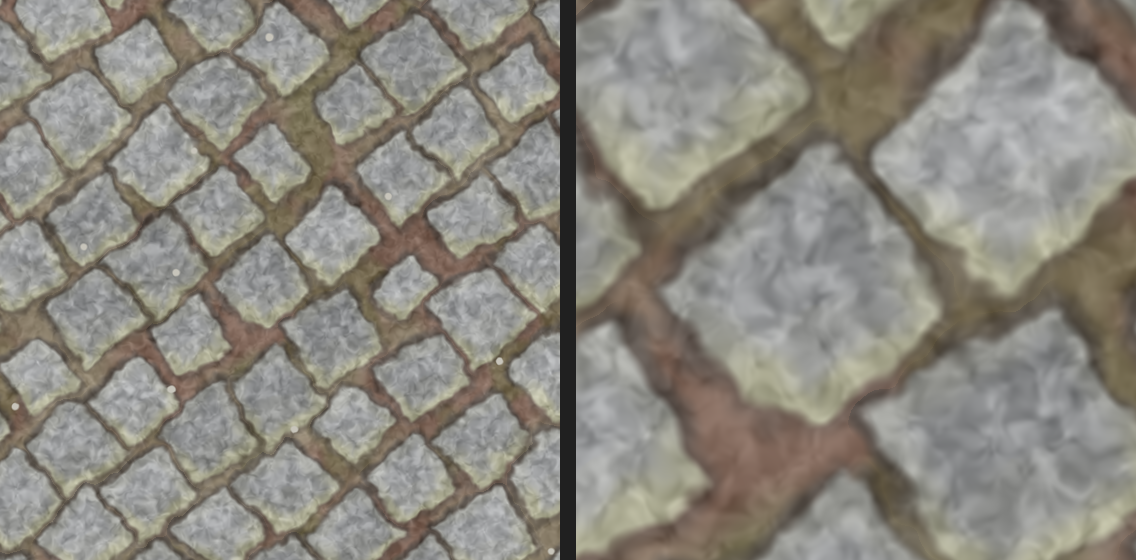
Left: the whole. Right: its middle third, enlarged.
Write a WebGL 1 fragment shader that draws this texture.

```glsl
precision highp float;
// Worn granite setts laid in slanting rows, with earthy joints between them.
// Each sett is a jittered, tapered box in a shifted row lattice; warped noise
// roughens its edges, and finer noise gives mineral grain, moss and soil.
uniform vec2 u_resolution;

#define SETTS_ACROSS 6.7
#define ROW_ANGLE 0.69
#define JITTER 0.12
#define TILT 0.30
#define MIN_GAP 0.042
#define CORNER 0.07
#define EDGE_BLUR 0.030
#define EDGE_WARP 0.013
#define GRAIN_SCALE 84.0
#define GRAIN_CONTRAST 0.30

const vec3 GRANITE = vec3(0.600, 0.604, 0.596);
const vec3 LICHEN = vec3(0.675, 0.670, 0.550);
const vec3 EARTH = vec3(0.545, 0.500, 0.420);
const vec3 RUST = vec3(0.500, 0.400, 0.350);
const vec3 MOSS = vec3(0.450, 0.430, 0.310);
const vec3 CREVICE = vec3(0.310, 0.290, 0.275);
const vec3 PEBBLE = vec3(0.780, 0.770, 0.730);

float hash(vec2 p) {
  return fract(sin(dot(p, vec2(127.1, 311.7))) * 43758.5453);
}

vec2 hash2(vec2 p) {
  return vec2(hash(p), hash(p + 37.3));
}

mat2 rotation(float a) {
  float c = cos(a), s = sin(a);
  return mat2(c, -s, s, c);
}

float noise(vec2 p) {
  vec2 i = floor(p), f = fract(p);
  f = f * f * (3.0 - 2.0 * f);
  return mix(mix(hash(i), hash(i + vec2(1.0, 0.0)), f.x),
             mix(hash(i + vec2(0.0, 1.0)), hash(i + 1.0), f.x), f.y);
}

// Two turned octaves, centred on zero
float fbm(vec2 p) {
  return 0.65 * noise(p) + 0.35 * noise(rotation(0.9) * p * 2.1 + 17.0) - 0.5;
}

vec2 fbm2(vec2 p) {
  return vec2(fbm(p), fbm(p + 51.7));
}

// Distance to one sett, in lattice units
float settDistance(vec2 q, vec2 id) {
  vec2 r = hash2(id + 5.1);
  q = rotation((r.x - 0.5) * TILT) * q;
  vec2 size = vec2(0.47, 0.46) - 0.13 * hash2(id + 9.7) * hash2(id + 2.9);
  size -= 0.09 * step(0.84, r.y);
  size.x *= 1.0 + (hash(id + 13.3) - 0.5) * 0.5 * q.y;
  size.y *= 1.0 + (hash(id + 21.9) - 0.5) * 0.4 * q.x;
  vec2 b = abs(q) - size + CORNER;
  return length(max(b, 0.0)) + min(max(b.x, b.y), 0.0) - CORNER;
}

void main() {
  vec2 p = gl_FragCoord.xy / u_resolution.y;
  mat2 toRows = rotation(ROW_ANGLE);
  vec2 warped = p + EDGE_WARP * (fbm2(p * 48.0) + 1.5 * fbm2(p * 15.0));
  vec2 uv = toRows * warped * SETTS_ACROSS + 20.0;

  // Nearest two setts
  float nearest = 9.0, second = 9.0;
  vec2 settId = vec2(0.0), local = vec2(0.0);
  for (int j = -1; j <= 1; j++) {
    float row = floor(uv.y) + float(j);
    float shift = hash(vec2(row, 4.0));
    for (int i = -1; i <= 1; i++) {
      vec2 id = vec2(floor(uv.x - shift) + float(i), row);
      vec2 centre = id + vec2(0.5 + shift, 0.5) + (hash2(id) - 0.5) * JITTER * 2.0;
      vec2 q = uv - centre;
      float d = settDistance(q, id);
      if (d < nearest) {
        second = nearest;
        nearest = d;
        settId = id;
        local = q;
      } else {
        second = min(second, d);
      }
    }
  }
  float edge = max(nearest, 0.5 * (nearest - second) + MIN_GAP);
  vec2 facing = normalize(local * toRows + 1e-4);
  float lower = smoothstep(-0.3, 0.8, dot(facing, vec2(0.35, -0.94)));

  // Granite face: tone, grain and a pale lichen rim on the lower side
  vec2 grainPos = rotation(0.5) * p * GRAIN_SCALE;
  float grain = fbm(grainPos + 1.3 * fbm2(grainPos * 0.6));
  float blotch = fbm(p * 22.0 + 8.0);
  vec3 sett = GRANITE + (hash(settId + 31.0) - 0.5) * 0.09;
  sett += vec3(-0.004, -0.002, 0.012) * (1.0 - lower);
  float rim = smoothstep(-0.19, -0.03, edge + 0.14 * blotch);
  sett = mix(sett, LICHEN, rim * (0.2 + 0.6 * lower));
  sett += GRAIN_CONTRAST * grain + 0.09 * blotch;

  // Joint soil, with moss patches and dark crevices beside the setts
  float soil = smoothstep(-0.16, 0.16, fbm(p * 7.0 + 3.0));
  vec3 joint = mix(EARTH, RUST, soil);
  joint = mix(joint, MOSS, 0.7 * smoothstep(0.05, 0.22, fbm(p * 11.0 + 41.0)));
  float crevice = 1.0 - smoothstep(0.01, 0.12, edge + 0.12 * fbm(p * 30.0));
  joint = mix(joint, CREVICE, crevice * (0.8 - 0.4 * lower));
  joint += 0.20 * grain + 0.10 * blotch;

  vec3 colour = mix(sett, joint, smoothstep(-EDGE_BLUR, EDGE_BLUR, edge));

  // A few loose pale pebbles
  vec2 cell = floor(p * 24.0);
  vec2 pebblePos = fract(p * 24.0) - 0.3 - 0.4 * hash2(cell + 61.0);
  float pebble = 1.0 - smoothstep(0.09, 0.20, length(pebblePos) + 0.12 * grain);
  colour = mix(colour, PEBBLE, pebble * step(0.975, hash(cell + 77.0)));

  gl_FragColor = vec4(clamp(colour, 0.0, 1.0), 1.0);
}
```
